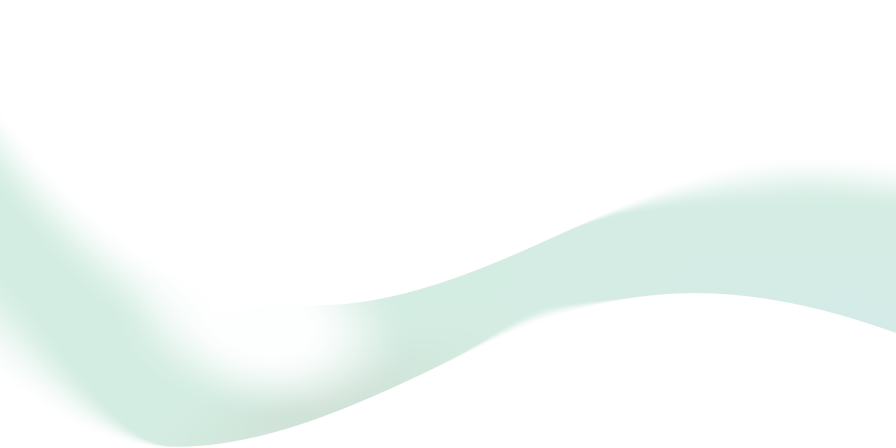
Reproduce this background procedurally as a Shadertoy shader.

```glsl
// A pale mint ribbon waving across white, with feathered ends and a milky fold.

const vec3 WHITE = vec3(1.0);
const vec3 MINT = vec3(0.832, 0.930, 0.887);
const vec3 ICE = vec3(0.835, 0.920, 0.905);
const vec3 SAGE = vec3(0.812, 0.882, 0.842);

// Smooth curve through knots of (x, height, slope).
float curve(vec3 knots[5], float x) {
    float height = knots[0].y;
    for (int i = 0; i < 4; i++) {
        vec3 a = knots[i], b = knots[i + 1];
        if (x >= a.x) {
            float span = b.x - a.x;
            float t = clamp((x - a.x) / span, 0.0, 1.0);
            float s = 1.0 - t;
            height = mix(a.y, b.y, t * t * (3.0 - 2.0 * t))
                   + span * t * s * (a.z * s - b.z * t);
        }
    }
    return height;
}

// Normalised distance from the centre of a tilted ellipse.
float ellipse(vec2 p, vec2 centre, vec2 radii, float tilt) {
    vec2 d = p - centre;
    float c = cos(tilt), s = sin(tilt);
    return length(vec2(c * d.x + s * d.y, c * d.y - s * d.x) / radii);
}

float glow(vec2 p, vec2 centre, vec2 radii, float tilt) {
    float r = ellipse(p, centre, radii, tilt);
    return exp(-r * r);
}

// Coverage that grows with depth inside an edge.
float feather(float depth, float width) {
    return smoothstep(0.0, width, depth);
}

void mainImage(out vec4 fragColor, in vec2 fragCoord) {
    vec2 p = fragCoord / iResolution.xy * vec2(2.0, 1.0);
    float pixel = 1.5 / iResolution.y;

    // Ribbon outline
    vec3 upper[5] = vec3[5](
        vec3(0.0, 0.771, -1.35), vec3(0.703, 0.320, 0.0),
        vec3(1.25, 0.479, 0.46), vec3(1.797, 0.659, 0.0),
        vec3(2.0, 0.643, -0.15));
    vec3 lower[5] = vec3[5](
        vec3(0.0, 0.141, -0.8), vec3(0.391, 0.001, 0.0),
        vec3(1.042, 0.211, 0.48), vec3(1.549, 0.344, 0.0),
        vec3(2.0, 0.255, -0.36));

    // Edges are crisp in the middle and diffuse toward the ends
    float upperSoft = pixel + 0.20 * (1.0 - smoothstep(0.34, 0.66, p.x))
                    + 0.115 * smoothstep(1.25, 1.75, p.x);
    float bend = (p.x - 1.2) / 0.12;
    float lowerSoft = pixel + 0.27 * (1.0 - smoothstep(-0.05, 0.39, p.x))
                    + 0.03 * exp(-bend * bend);
    float cover = feather(curve(upper, p.x) - p.y, upperSoft)
                * feather(p.y - curve(lower, p.x), lowerSoft);

    // Cool tint to the right, grey shade under the fold
    vec3 color = mix(MINT, ICE, glow(p, vec2(2.0, 0.28), vec2(0.75, 0.2), -0.2));
    color = mix(color, SAGE, 0.9 * glow(p, vec2(0.72, 0.09), vec2(0.28, 0.09), 0.35));

    // Milky highlight on the fold
    float fold = ellipse(p, vec2(0.586, 0.275), vec2(0.325, 0.20), -0.2);
    color = mix(color, WHITE, 0.95 * (1.0 - smoothstep(0.3, 1.05, fold)));

    fragColor = vec4(mix(WHITE, color, cover), 1.0);
}
```
